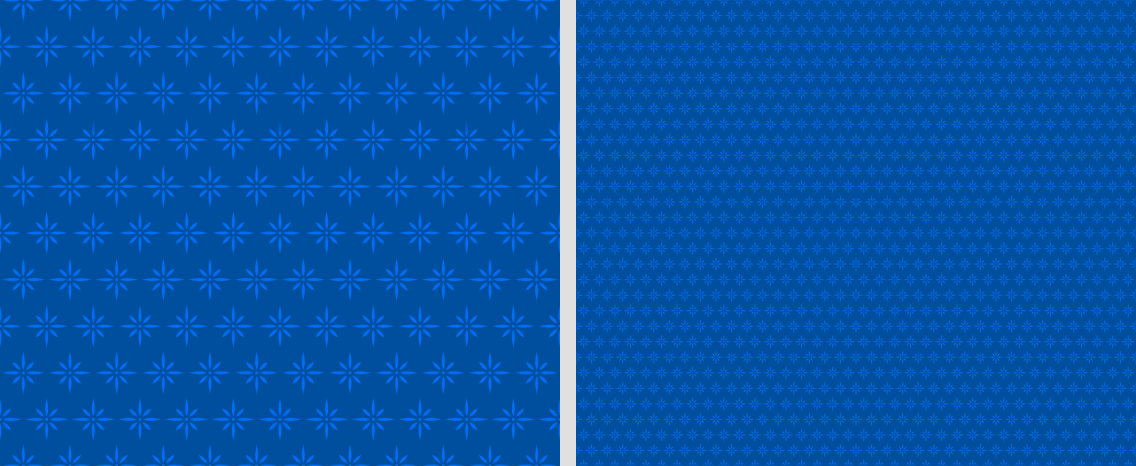
Left, the tile; right, the same tile 3 across and 3 down.
Reproduce this pattern procedurally as a Shadertoy shader.

```glsl
// Bright blue eight-petal stars on deep blue, in ten staggered rows of twelve.
// Each star is folded onto one axis petal and one diagonal petal, plus a dot.
// Faint seams join the stars of a row; a few upper petals are faded.

// Lens-shaped petal along x, widest at peak, with pointed ends at start and end.
float petal(vec2 p, float start, float peak, float end, float halfWidth) {
    float along = p.x - peak;
    float reach = along < 0.0 ? peak - start : end - peak;
    float offset = (reach * reach - halfWidth * halfWidth) / (2.0 * halfWidth);
    return length(vec2(along, abs(p.y) + offset)) - offset - halfWidth;
}

float roundedSquare(vec2 p, float halfSize, float radius) {
    vec2 d = abs(p) - halfSize + radius;
    return length(max(d, 0.0)) + min(max(d.x, d.y), 0.0) - radius;
}

float coverage(float dist, float pixel) {
    return 1.0 - smoothstep(-0.75 * pixel, 0.75 * pixel, dist);
}

void mainImage(out vec4 fragColor, in vec2 fragCoord) {
    // Staggered grid: even rows are shifted by half a cell
    vec2 p = fragCoord / iResolution.xy * vec2(12.0, 10.0);
    float pixel = 12.0 / iResolution.x;
    float row = floor(p.y + 0.5);
    float shift = 0.5 - 0.5 * mod(row, 2.0);
    float column = floor(p.x - shift + 0.5);
    vec2 q = p - vec2(column + shift, row);

    // Fold the eight petals onto two
    vec2 folded = abs(q);
    vec2 axis = vec2(max(folded.x, folded.y), min(folded.x, folded.y));
    vec2 diagonal = vec2(folded.x + folded.y, folded.y - folded.x) * 0.7071;
    float star = petal(axis, 0.075, 0.21, 0.44, 0.031);
    star = min(star, petal(diagonal, 0.085, 0.21, 0.325, 0.032));
    star = min(star, roundedSquare(q, 0.028, 0.012));

    // Worn upper petal on every fourth star of one row
    float worn = row == 7.0 && mod(column, 4.0) == 2.0 ? 1.0 : 0.0;
    worn *= step(folded.x, q.y * 0.5) * smoothstep(0.05, 0.4, q.y);

    vec3 ground = vec3(0.0, 0.31, 0.62);
    vec3 bright = mix(vec3(0.0, 0.43, 0.97), vec3(0.03, 0.33, 0.72), worn);

    // Faint dark seam along each row
    float seam = coverage(folded.y - 0.008, pixel);
    vec3 color = ground * (1.0 - 0.05 * seam);
    color = mix(color, bright, coverage(star, pixel) * (1.0 - 0.4 * worn));
    fragColor = vec4(color, 1.0);
}
```
